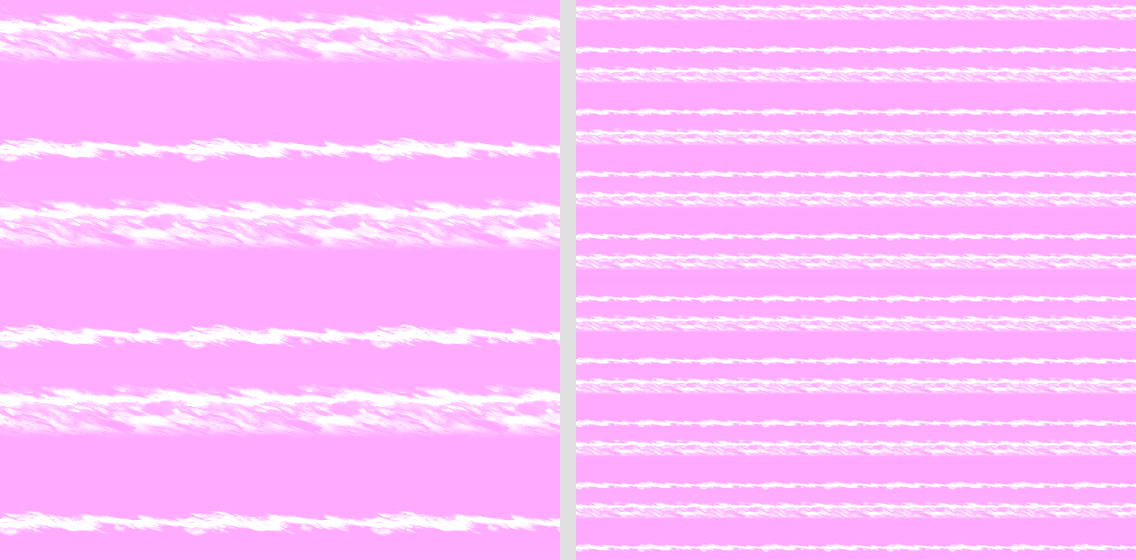
Left, the tile; right, the same tile 3 across and 3 down.
Write a Shadertoy shader that draws this pattern.

```glsl
// Pink sky with ragged white cloud belts and a soft oval storm, tiled three by three.

const float REPEATS = 3.0;
const float TAU = 6.2831853;
const vec3 PINK = vec3(1.0, 0.66, 1.0);
const vec3 WHITE = vec3(1.0);

// Integer hash of a lattice cell, 0 to 1
float hash(vec2 cell, uint seed) {
    uint h = uint(cell.x) * 1664525u + uint(cell.y) * 22695477u + seed * 747796405u;
    h = (h ^ (h >> 16)) * 2246822519u;
    h = (h ^ (h >> 13)) * 3266489917u;
    h ^= h >> 16;
    return float(h >> 8) / 16777216.0;
}

// Value noise that wraps after the given number of cells
float wrapNoise(vec2 p, vec2 cells, uint seed) {
    vec2 i = floor(p), f = p - i;
    f = f * f * f * (f * (f * 6.0 - 15.0) + 10.0);
    vec2 a = mod(i, cells), b = mod(i + 1.0, cells);
    return mix(mix(hash(a, seed), hash(vec2(b.x, a.y), seed), f.x),
               mix(hash(vec2(a.x, b.y), seed), hash(b, seed), f.x), f.y);
}

// Fractal noise with period one in both directions
float fbm(vec2 p, vec2 cells, uint seed) {
    float sum = 0.0, weight = 0.5;
    for (uint octave = 0u; octave < 4u; octave++) {
        sum += weight * wrapNoise(p * cells, cells, seed + octave);
        cells *= 2.0;
        weight *= 0.5;
    }
    return sum / 0.9375;
}

// Soft horizontal belt between two depths
float belt(float depth, float top, float bottom, float soft) {
    return smoothstep(top - soft, top + soft, depth)
         * (1.0 - smoothstep(bottom - soft, bottom + soft, depth));
}

// Soft ellipse that wraps sideways
float blob(vec2 p, vec2 center, vec2 radius, float soft) {
    vec2 d = p - center;
    d.x = fract(d.x + 0.5) - 0.5;
    return 1.0 - smoothstep(1.0 - soft, 1.0 + soft, length(d / radius));
}

// Cloud cover of one tile; depth runs from 0 at the top to 1 at the bottom
float cloudCover(vec2 tile) {
    // Turbulent flow, sheared so the wisps lean along the belts
    vec2 skewed = vec2(tile.x + 2.0 * tile.y, tile.y);
    vec2 swirl = vec2(fbm(skewed, vec2(9.0, 14.0), 11u),
                      fbm(skewed, vec2(12.0, 16.0), 23u)) - 0.5;
    vec2 flow = skewed + swirl * vec2(0.16, 0.09);
    float grain = fbm(flow, vec2(13.0, 24.0), 37u) - 0.5;
    float strand = fbm(flow + swirl.yx * 0.1, vec2(10.0, 20.0), 53u) - 0.5;
    float filament = 1.0 - smoothstep(0.0, 0.05, abs(strand));

    float depth = 1.0 - tile.y + swirl.y * 0.035;
    float ragged = depth + grain * 0.1;
    vec2 drift = vec2(tile.x + swirl.x * 0.05, depth + grain * 0.03);

    // Upper double belt: haze, bright core, pale lower half
    float haze = belt(ragged, 0.08, 0.325, 0.03) * (0.28 + 0.9 * grain);
    float core = belt(ragged, 0.112, 0.172, 0.025) * 1.2;
    float pale = belt(ragged, 0.205, 0.32, 0.028) * (0.55 + 2.0 * grain);
    float shelf = blob(drift, vec2(0.80, 0.252), vec2(0.125, 0.027), 0.45) * 1.1;

    // Lower thin belt with a curl hanging below it
    float stream = belt(ragged, 0.775, 0.828, 0.02) * 1.2;
    float curl = blob(drift, vec2(0.055, 0.84), vec2(0.055, 0.026), 0.5)
               * (0.7 + 2.0 * grain);

    float cover = max(max(haze, core), max(pale, shelf));
    cover = max(cover, max(stream, curl));
    cover -= 0.25 * filament * smoothstep(0.1, 0.5, cover);

    // Two-lobed storm clearing the upper belt
    float storm = max(blob(drift, vec2(0.815, 0.19), vec2(0.052, 0.040), 0.25),
                      blob(drift, vec2(0.882, 0.187), vec2(0.052, 0.043), 0.25));
    cover = mix(cover, 0.14 + 0.4 * grain, storm);

    float ambient = 0.025 + 0.025 * cos(TAU * tile.y);
    return clamp(max(cover, ambient), 0.0, 1.0);
}

void mainImage(out vec4 fragColor, in vec2 fragCoord) {
    vec2 tile = fract(fragCoord / iResolution.xy * REPEATS);
    fragColor = vec4(mix(PINK, WHITE, cloudCover(tile)), 1.0);
}
```
